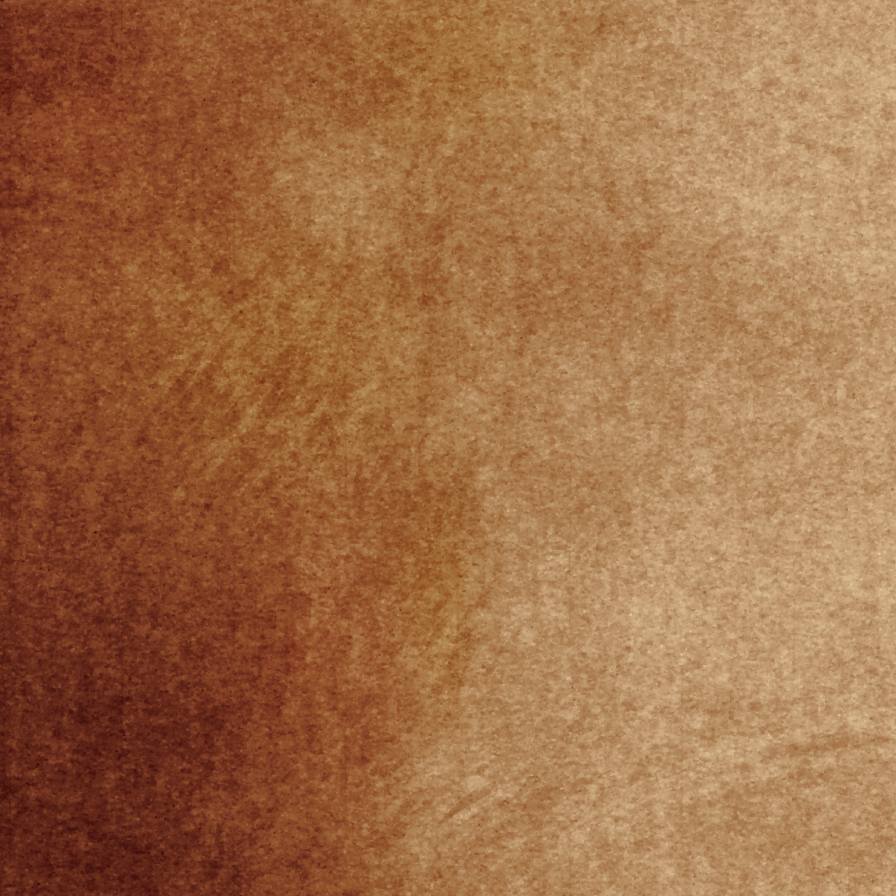
A three.js fragment shader for this texture:

```glsl
varying vec2 vUv;

vec2 hash2(vec2 p) {
  vec3 q = fract(vec3(p.xyx) * vec3(0.1031, 0.1030, 0.0973));
  q += dot(q, q.yzx + 33.33);
  return fract((q.xx + q.yz) * q.zy);
}

mat2 turn(float angle) {
  float c = cos(angle), s = sin(angle);
  return mat2(c, -s, s, c);
}

// Cellular noise: x is nearest distance, y is a random value of that cell
vec2 cells(vec2 p) {
  vec2 home = floor(p), best = vec2(9.0, 0.0);
  for (int j = -1; j <= 1; j++) {
    for (int i = -1; i <= 1; i++) {
      vec2 id = home + vec2(float(i), float(j));
      vec2 rnd = hash2(id + 200.0);
      float d = length(id + rnd - p);
      if (d < best.x) best = vec2(d, fract(rnd.x * 7.3 + rnd.y * 11.7));
    }
  }
  return best;
}

// Soft cells of random sign, roughly -0.5 to 0.5
float grain(vec2 p) {
  vec2 cell = cells(p);
  return (cell.y - 0.5) * (1.0 - smoothstep(0.1, 0.95, cell.x));
}

// Layered, rotated and warped sines
float mottle(vec2 p, float frequency) {
  float sum = 0.0, amplitude = 0.5;
  p *= frequency;
  for (int i = 0; i < 7; i++) {
    p = turn(1.1) * p + 0.9 * sin(p.yx * 0.8 + float(i) * 1.7);
    sum += amplitude * sin(p.x + 1.3) * cos(p.y - 0.6);
    p *= 1.7;
    amplitude *= 0.79;
  }
  return sum;
}

float blob(vec2 p, vec2 center, vec2 radius) {
  vec2 d = (p - center) / radius;
  return exp(-dot(d, d));
}

// Broken thin strokes running along the given angle
float strokes(vec2 p, float angle, vec2 density) {
  vec2 q = turn(angle) * p * density;
  q.y += 0.4 * sin(q.x * 1.7) + 0.3 * sin(q.x * 3.9 + 1.0);
  return grain(q) + 0.7 * grain(q * vec2(1.6, 2.3) + 9.0);
}

float verticalCreases(vec2 p, float spacing, float offset) {
  float d = abs(fract((p.x - offset) / spacing + 0.5) - 0.5) * spacing;
  float wear = 0.5 + 0.5 * sin(p.y * 17.0 + floor(p.x / spacing + 0.5) * 4.0);
  return (1.0 - smoothstep(0.0003, 0.0022, d)) * wear * wear;
}

float broadTone(vec2 p) {
  float left = mix(0.04, 0.36, smoothstep(0.0, 0.6, p.y));
  float across = mix(smoothstep(0.08, 0.72, p.x), p.x, smoothstep(0.0, 0.7, p.y));
  float tone = mix(left, 0.98, across);
  // Light patches
  tone += 0.11 * blob(p, vec2(0.35, 0.79), vec2(0.11, 0.07));
  tone += 0.08 * blob(p, vec2(0.54, 0.56), vec2(0.11, 0.09));
  tone += 0.08 * blob(p, vec2(0.66, 0.31), vec2(0.13, 0.11));
  tone += 0.08 * blob(p, vec2(0.85, 0.85), vec2(0.16, 0.20));
  // Dark stains
  tone -= 0.16 * blob(p, vec2(0.09, 0.95), vec2(0.10, 0.07));
  tone -= 0.09 * blob(p, vec2(0.21, 0.85), vec2(0.09, 0.07));
  tone -= 0.13 * blob(p, vec2(0.45, 0.46), vec2(0.06, 0.05));
  tone -= 0.11 * blob(p, vec2(0.67, 0.44), vec2(0.06, 0.04));
  tone -= 0.10 * blob(p, vec2(0.41, 0.18), vec2(0.10, 0.08));
  tone -= 0.12 * blob(p, vec2(0.88, 0.10), vec2(0.20, 0.12));
  return tone - 0.07 * (1.0 - smoothstep(0.0, 0.03, p.x));
}

vec3 parchment(float tone) {
  float t = tone * 6.0;
  vec3 color = mix(vec3(0.34, 0.12, 0.08), vec3(0.42, 0.18, 0.11), clamp(t, -0.8, 1.0));
  color = mix(color, vec3(0.52, 0.26, 0.15), clamp(t - 1.0, 0.0, 1.0));
  color = mix(color, vec3(0.58, 0.34, 0.18), clamp(t - 2.0, 0.0, 1.0));
  color = mix(color, vec3(0.64, 0.44, 0.26), clamp(t - 3.0, 0.0, 1.0));
  color = mix(color, vec3(0.69, 0.52, 0.35), clamp(t - 4.0, 0.0, 1.0));
  color = mix(color, vec3(0.76, 0.61, 0.45), clamp(t - 5.0, 0.0, 1.0));
  return mix(color, vec3(0.84, 0.72, 0.55), clamp((t - 6.0) / 1.3, 0.0, 1.0));
}

void main() {
  vec2 p = vUv;
  float cloud = mottle(p, 9.0);
  float tone = broadTone(p + 0.02 * vec2(cloud, mottle(p + 3.0, 8.0))) + 0.085 * cloud;

  // Brushed areas
  float brushed = blob(p, vec2(0.26, 0.56), vec2(0.19, 0.14));
  brushed += blob(p, vec2(0.51, 0.27), vec2(0.05, 0.10));
  tone += 0.24 * brushed * strokes(p, 0.95, vec2(11.0, 75.0));
  float lower = blob(p, vec2(0.52, 0.10), vec2(0.12, 0.08));
  tone += 0.28 * lower * strokes(p, 0.65, vec2(9.0, 60.0));

  // Sweeping bands at lower right
  vec2 sweep = vec2(p.x, p.y + 0.9 * (1.0 - p.x) * (1.0 - p.x));
  float band = smoothstep(0.52, 0.72, p.x) * blob(sweep, vec2(p.x, 0.175), vec2(1.0, 0.05));
  tone += band * (0.04 + 0.26 * strokes(sweep, 0.0, vec2(4.0, 55.0)));

  // Paper fibres, from coarse to fine
  tone += 0.13 * grain(p * vec2(75.0, 24.0)) + 0.12 * grain(p * vec2(45.0, 60.0) + 5.0);
  tone += 0.19 * grain(p * vec2(85.0, 150.0)) + 0.24 * grain(p * vec2(170.0, 240.0) + 7.0);
  tone += 0.20 * grain(p * 310.0);
  tone -= 0.06 * verticalCreases(p, 0.125, 0.011);

  vec3 color = parchment(tone);
  float ochre = blob(p, vec2(0.32, 0.61), vec2(0.20, 0.18));
  ochre += blob(p, vec2(0.49, 0.33), vec2(0.05, 0.13)) + blob(p, vec2(0.52, 0.94), vec2(0.16, 0.12));
  color += vec3(0.004, 0.008, -0.024) * ochre;
  float russet = blob(p, vec2(0.08, 0.87), vec2(0.18, 0.18)) + blob(p, vec2(0.36, 0.27), vec2(0.12, 0.16));
  color += vec3(0.010, -0.010, -0.008) * russet;

  // Sparse pale and dark specks
  vec2 speck = cells(p * 95.0);
  float dotMask = 1.0 - smoothstep(0.04, 0.22, speck.x);
  color += dotMask * (0.09 * step(0.97, speck.y) - 0.11 * step(speck.y, 0.015));
  gl_FragColor = vec4(clamp(color, 0.0, 1.0), 1.0);
}
```
